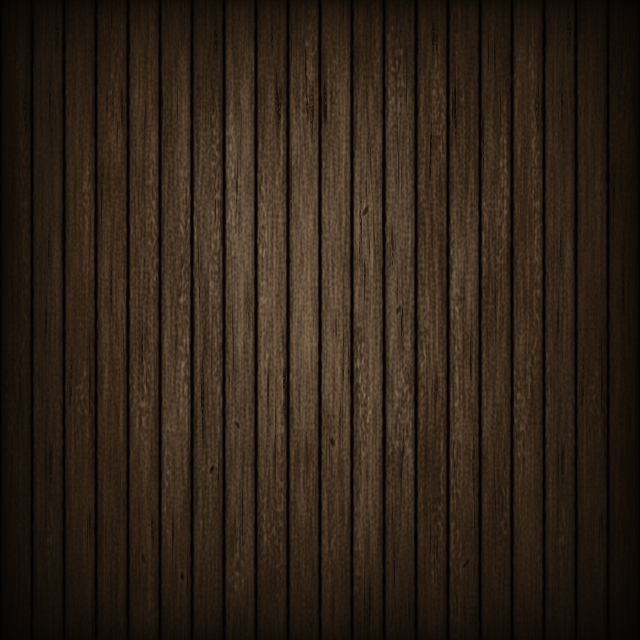
Give the GLSL for this texture, as a three.js fragment shader.

```glsl
// Dark weathered wall of narrow upright wooden planks with a soft vignette.
#define PLANKS 20.0
#define BOARD_KINDS 16.0
#define KNOT_ROWS 5.0
#define KNOT_CHANCE 0.13
#define GAP_HALF_WIDTH 0.040
#define BASE_TONE 0.79
#define GRAIN_DEPTH 0.40
#define CRACK_DEPTH 0.50
#define WEAR_DEPTH 0.65
#define SHADOW vec3(0.016, 0.010, 0.005)
#define BROWN vec3(0.200, 0.146, 0.098)
#define PALE vec3(0.435, 0.360, 0.285)

varying vec2 vUv;

const float PI = 3.14159;

float hash(vec2 p) {
  vec3 q = fract(p.xyx * 0.1031);
  q += dot(q, q.yzx + 33.33);
  return fract((q.x + q.y) * q.z);
}

// Dot product of a random corner gradient and the offset from that corner.
float corner(vec2 cell, vec2 offset, vec2 period, float seed) {
  float a = 2.0 * PI * hash(mod(cell, period) + seed * vec2(17.3, 9.7));
  return dot(vec2(cos(a), sin(a)), offset);
}

// Gradient noise with a whole number of cells across the canvas, so it wraps.
float noise(vec2 uv, vec2 cells, float seed) {
  vec2 p = uv * cells;
  vec2 i = floor(p), f = fract(p);
  vec2 s = f * f * f * (f * (f * 6.0 - 15.0) + 10.0);
  vec2 e = vec2(1.0, 0.0);
  float lower = mix(corner(i, f, cells, seed), corner(i + e, f - e, cells, seed), s.x);
  float upper = mix(corner(i + e.yx, f - e.yx, cells, seed),
                    corner(i + 1.0, f - 1.0, cells, seed), s.x);
  return mix(lower, upper, s.y);
}

// Dark at 0, brown at 0.5, pale at 1.
vec3 woodRamp(float tone) {
  vec3 darkHalf = mix(SHADOW, BROWN, clamp(tone * 2.0, 0.0, 1.0));
  return mix(darkHalf, PALE, clamp(tone * 2.0 - 1.0, 0.0, 1.3));
}

void main() {
  // Plank layout; a limited set of boards recurs along the wall
  float across = fract(vUv.x * PLANKS);
  float plank = mod(floor(vUv.x * PLANKS), PLANKS);
  float board = mod(plank, BOARD_KINDS);
  float seed = board + 1.0;
  float edge = min(across, 1.0 - across);
  vec2 uv = vec2((board + across) / PLANKS, vUv.y);

  // Knots: at most one in each stretch of a board
  float row = mod(floor(uv.y * KNOT_ROWS), KNOT_ROWS);
  vec2 knotCell = vec2(board, row) + 31.0;
  vec2 centre = 0.3 + 0.4 * vec2(hash(knotCell + 5.0), hash(knotCell + 11.0));
  vec2 d = (vec2(across, fract(uv.y * KNOT_ROWS)) - centre) / vec2(PLANKS, KNOT_ROWS);
  d.x -= d.y * (hash(knotCell + 19.0) - 0.5) * 1.6;
  float hasKnot = step(1.0 - KNOT_CHANCE, hash(knotCell));
  float size = mix(0.7, 1.2, hash(knotCell + 23.0));
  float r = length(d * vec2(240.0, 110.0)) / size;
  float knot = hasKnot * (1.0 - smoothstep(0.3, 1.1, r));
  float rim = hasKnot * exp(-9.0 * (r - 1.3) * (r - 1.3));

  // Grain coordinates, wavering and bending round the knots
  vec2 g = uv;
  g.x += 0.002 * noise(uv, vec2(40.0, 6.0), seed);
  g.x -= hasKnot * 0.35 * d.x * exp(-0.35 * r * r);

  // Layers of grain, from broad stains to fine fibres
  float stain = noise(uv, vec2(20.0, 4.0), seed + 40.0);
  float streak = noise(g, vec2(130.0, 3.0), seed + 80.0);
  float fibre = noise(g, vec2(260.0, 16.0), seed + 120.0);
  float fleck = noise(g, vec2(250.0, 170.0), seed + 160.0);
  float grain = 0.50 * stain + 0.50 * streak + 0.65 * fibre + 0.60 * fleck;

  // Thin broken cracks along the grain
  float crackArea = smoothstep(-0.05, 0.28, noise(uv, vec2(60.0, 4.0), seed + 200.0));
  float crack = smoothstep(0.18, 0.38, noise(g, vec2(210.0, 9.0), seed + 240.0));
  crack *= crackArea * smoothstep(-0.35, 0.10, fleck + fibre);

  // Pale, gritty rubbed patches
  float wornArea = smoothstep(0.05, 0.40, noise(uv, vec2(40.0, 4.0), seed + 280.0));
  float grit = max(noise(g, vec2(230.0, 80.0), seed + 320.0) + 0.06, 0.0);

  // Tone of the board
  float tone = BASE_TONE + 0.22 * (hash(vec2(board, 7.0)) - 0.5);
  tone += GRAIN_DEPTH * grain;
  tone += WEAR_DEPTH * wornArea * grit + 0.08 * rim;
  tone -= CRACK_DEPTH * crack + 0.40 * knot;
  tone *= mix(0.80, 1.0, smoothstep(0.04, 0.22, edge));

  // Worn arris beside each gap, then the uneven gap itself
  float ragged = noise(uv, vec2(20.0, 60.0), seed + 360.0);
  float arris = smoothstep(0.07, 0.11, across) * (1.0 - smoothstep(0.11, 0.17, across));
  tone += 0.14 * arris * smoothstep(-0.2, 0.4, ragged);
  float gapWidth = GAP_HALF_WIDTH + 0.030 * ragged;
  tone *= mix(0.05, 1.0, smoothstep(gapWidth - 0.025, gapWidth + 0.040, edge));

  // Vignette, equal on opposite sides and brightest a little above the middle
  vec2 place = clamp(vUv, 0.0, 1.0);
  place.y = pow(place.y, 1.2);
  vec2 fade = mix(vec2(0.02), vec2(1.0), sin(PI * place));
  tone *= pow(fade.x, 0.52) * pow(fade.y, 0.38);

  // Slight warm or grey tint for each board
  vec3 tint = mix(vec3(1.04, 0.99, 0.93), vec3(0.99, 1.0, 1.0), hash(vec2(board, 53.0)));
  gl_FragColor = vec4(woodRamp(tone) * tint, 1.0);
}
```
